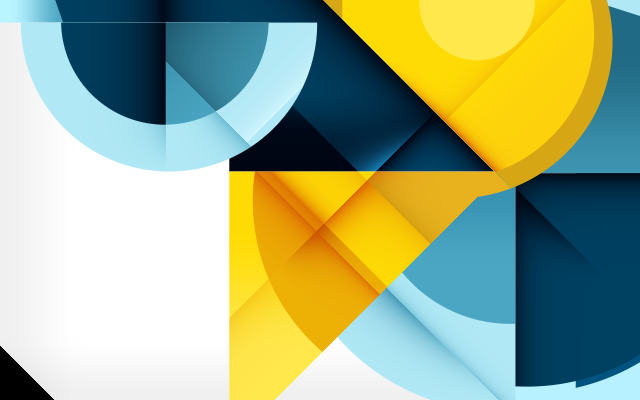
Write a Shadertoy shader that draws this background.

```glsl
// Overlapping half discs and diagonal facets in yellow, navy and cyan on white.
#define SPAN 4.78
#define NAVY vec3(0.0, 0.25, 0.38)
#define INK vec3(0.0, 0.01, 0.06)
#define TEAL vec3(0.16, 0.52, 0.65)
#define AQUA vec3(0.29, 0.65, 0.76)
#define ICE vec3(0.69, 0.91, 0.96)
#define YELLOW vec3(1.0, 0.86, 0.02)
#define LEMON vec3(1.0, 0.91, 0.30)
#define AMBER vec3(0.93, 0.69, 0.02)
#define ORANGE vec3(0.83, 0.30, 0.0)
#define FOLD 6.54
#define CUT 3.86

// Antialiased coverage, 1 where the distance is negative
float cover(float d) {
    return clamp(0.5 - d * iResolution.y / SPAN, 0.0, 1.0);
}

float disc(vec2 p, vec2 center, float radius) {
    return cover(length(p - center) - radius);
}

// Soft shade on the positive side of an edge
float fade(float d, float width) {
    return step(0.0, d) * exp(-d / width);
}

vec3 backdrop(vec2 p) {
    float vignette = 0.06 * (1.0 - smoothstep(0.0, 1.0, p.x));
    vignette += 0.06 * smoothstep(4.0, 4.8, p.y);
    return vec3(1.0 - vignette);
}

vec3 navyFacets(vec2 p, float u, float v) {
    vec3 c = mix(NAVY, INK, 0.95 * fade(CUT - u, 0.38));
    c = mix(c, INK, 0.7 * smoothstep(1.0, 2.0, p.y));
    c = mix(c, INK, 0.85 * cover(u - 2.23) * smoothstep(0.9, 1.6, p.y));
    // Blue light along the fold, then the facet behind it
    float lit = fade(FOLD - v, 0.32) * smoothstep(1.4, 2.05, p.y) * cover(2.23 - u);
    c = mix(c, vec3(0.08, 0.5, 0.72), lit);
    vec3 facet = mix(NAVY * 1.15, INK, fade(v - FOLD, 0.22));
    facet = mix(facet, INK, fade(CUT - u, 0.28));
    c = mix(c, facet, cover(FOLD - v));
    // Shadow in the top strip
    return mix(c, INK, 0.9 * exp(-abs(p.x - 1.95) * 3.5) * cover(p.y - 0.27));
}

vec3 cyanHalfDisc(vec3 c, vec2 p, float u, float v) {
    float ring = disc(p, vec2(2.02, 0.28), 1.77) * cover(0.27 - p.y);
    float core = disc(p, vec2(1.97, 0.25), 1.24) * cover(0.27 - p.y);
    vec3 rim = mix(ICE, AQUA, 0.65 * fade(1.25 - u, 0.22) * smoothstep(1.9, 2.7, p.x));
    rim = mix(rim, AQUA, 0.5 * fade(1.98 - p.x, 0.2) * smoothstep(2.1, 1.4, p.y));
    rim = mix(rim, vec3(0.85, 0.97, 1.0), 0.8 * fade(4.65 - v, 0.25) * cover(1.25 - u));
    c = mix(c, rim, ring);
    vec3 left = mix(NAVY, INK, 0.95 * exp((p.x - 1.98) * 2.7));
    vec3 right = mix(AQUA, TEAL * 0.65, exp(-(v - 2.2) * 0.8));
    right = mix(right, TEAL * 0.6, 0.5 * fade(u - 1.25, 0.3));
    right = mix(right, AQUA * 1.1, 0.5 * cover(u - 1.25));
    return mix(c, mix(left, right, cover(1.98 - p.x)), core);
}

vec3 lowerBlues(vec3 c, vec2 p, float u) {
    float below = cover(2.07 - p.y);
    float east = cover(6.16 - p.x);
    // Cyan rings on the west side
    vec3 rim = mix(ICE, TEAL, 0.8 * fade(1.18 - u, 0.3) * smoothstep(4.9, 3.5, p.y));
    rim = mix(rim, AQUA, 0.5 * fade(u - 1.18, 0.1));
    c = mix(c, rim, disc(p, vec2(6.0, 2.3), 2.62) * below);
    vec3 inner = mix(AQUA, TEAL, 0.6 * smoothstep(3.2, 2.2, p.y));
    c = mix(c, inner, disc(p, vec2(6.1, 2.2), 1.67) * below);
    // Navy quarter disc on the east side
    c = mix(c, ICE * 1.04, east * below);
    float offset = cover(6.88 - p.x);
    c = mix(c, NAVY * 1.3, disc(p, vec2(6.3, 2.07), 2.63) * east * below * offset);
    vec3 quarter = mix(NAVY, INK, 0.95 * fade(p.y - 2.07, 0.2));
    float wedge = fade(CUT + 0.05 - u, 0.55) * smoothstep(3.4, 2.2, p.y);
    quarter = mix(quarter, INK, 0.95 * wedge);
    quarter = mix(quarter, INK, 0.6 * fade(p.x - 6.16, 0.16));
    return mix(c, quarter, disc(p, vec2(6.3, 2.07), 2.55) * east * below);
}

vec3 lowerYellow(vec2 p, float u, float v) {
    vec3 c = mix(YELLOW, LEMON, smoothstep(2.7, 4.2, p.y));
    c = mix(c, AMBER, 0.5 * fade(v - FOLD, 0.3));
    float front = cover(v - FOLD);
    // Amber disc with warm shade on both sides of the fold
    vec3 amber = mix(AMBER, ORANGE, 0.6 * front * fade(1.2 - u, 0.45));
    amber = mix(amber, ORANGE * 0.9, 0.9 * fade(v - FOLD, 0.35) * smoothstep(0.0, 1.2, u));
    amber = mix(amber, ORANGE, 0.6 * fade(1.02 - u, 0.12));
    c = mix(c, amber, disc(p, vec2(5.39, 2.4), 2.37));
    // Diagonal band between the two creases
    vec3 band = mix(YELLOW, AMBER, 0.8 * fade(2.23 - u, 0.3));
    band = mix(band, ORANGE, 0.8 * (1.0 - front) * fade(v - FOLD, 0.25));
    band = mix(band, ORANGE, 0.6 * front * fade(u - 1.2, 0.15));
    c = mix(c, band, cover(1.2 - u) * cover(u - 2.23));
    // Broad facet east of the band
    vec3 facet = mix(vec3(0.91, 0.70, 0.12), ORANGE, 0.65 * fade(v - FOLD, 0.2));
    facet = mix(facet, AMBER * 0.8, 0.5 * fade(u - 2.23, 0.2));
    facet = mix(facet, YELLOW, front);
    return mix(c, facet, cover(2.23 - u));
}

vec3 yellowDisc(vec2 p, float u, float v) {
    vec3 gold = vec3(0.84, 0.65, 0.08);
    vec3 face = mix(vec3(0.99, 0.82, 0.05), YELLOW, fade(v - 6.77, 0.5));
    vec3 west = mix(YELLOW, AMBER, 0.6 * fade(6.77 - v, 0.16));
    west = mix(west, LEMON, disc(p, vec2(5.7, 0.03), 0.69));
    face = mix(face, west, cover(v - 6.77));
    face = mix(face, ORANGE, 0.85 * fade(u - CUT, 0.09) * smoothstep(0.6, 1.6, p.y));
    return mix(gold, face, disc(p, vec2(5.35, 0.4), 1.75) * cover(4.09 - p.x));
}

void mainImage(out vec4 fragColor, in vec2 fragCoord) {
    // Canvas units with y pointing down, plus the two diagonal axes
    vec2 p = vec2(fragCoord.x, iResolution.y - fragCoord.y) * SPAN / iResolution.y;
    float u = p.x - p.y, v = p.x + p.y;
    vec3 c = backdrop(p);
    float strip = cover(p.y - 0.27);
    c = mix(c, mix(ICE * 1.05, AQUA, smoothstep(0.1, 0.8, p.x)), strip);
    float navy = max(cover(2.74 - p.x) * cover(p.y - 2.05), strip * cover(0.66 + 0.35 * p.y - p.x));
    c = mix(c, navyFacets(p, u, v), navy * cover(u - CUT));
    c = cyanHalfDisc(c, p, u, v);
    // Teal field in the upper right with a pale corner
    vec3 field = mix(TEAL * 0.8, AQUA, smoothstep(0.6, 2.1, p.y) * 0.7);
    field = mix(field, ICE, cover(p.y - 0.32 * (p.x - 7.05)));
    c = mix(c, field, cover(CUT - u) * cover(p.y - 2.07));
    c = lowerBlues(c, p, u);
    float bigDisc = disc(p, vec2(5.45, 0.5), 1.87);
    float sheet = cover(2.05 - p.y) * cover(2.74 - p.x) * max(cover(v - 8.06), bigDisc);
    c = mix(c, lowerYellow(p, u, v), sheet * cover(u - CUT));
    c = mix(c, yellowDisc(p, u, v), bigDisc * cover(CUT - u));
    fragColor = vec4(c, 1.0);
}
```
